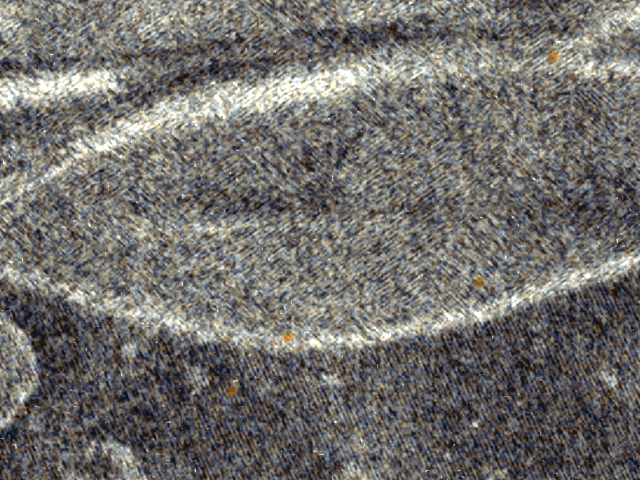
This texture is drawn by a WebGL 2 fragment shader. Its source:

```glsl
#version 300 es
precision highp float;
uniform vec2 u_resolution;
out vec4 outColor;

const float MATRIX_TONE = 0.305, LENS_TONE = 0.455, ROOF_TONE = 0.47;
const float GRAIN_CONTRAST = 0.62, STREAK_CONTRAST = 0.38, CLOUD_CONTRAST = 0.24;
const float TINT_STRENGTH = 0.16, EDGE_WOBBLE = 0.022;
const vec3 SHADOW_TINT = vec3(1.04, 0.96, 1.04);
const vec3 LIGHT_TINT = vec3(1.01, 1.01, 0.945);
const vec3 RUST = vec3(0.55, 0.36, 0.10);
const vec2 RUST_SPOTS[4] = vec2[4](
    vec2(0.998, 0.413), vec2(0.483, 0.184), vec2(1.151, 0.878), vec2(0.599, 0.297));

float hash(vec2 p) { return fract(sin(dot(p, vec2(127.1, 311.7))) * 43758.5); }

float noise(vec2 p) {
    vec2 i = floor(p), f = fract(p);
    f = f * f * (3.0 - 2.0 * f);
    return mix(mix(hash(i), hash(i + vec2(1, 0)), f.x),
               mix(hash(i + vec2(0, 1)), hash(i + vec2(1, 1)), f.x), f.y);
}

float fbm(vec2 p) {
    float sum = 0.0, amp = 0.533;
    for (int i = 0; i < 4; i++) {
        sum += amp * noise(p);
        p = mat2(1.6, 1.2, -1.2, 1.6) * p + 7.3;
        amp *= 0.5;
    }
    return sum;
}

// Noise drawn out along a direction
float streaks(vec2 p, float angle, vec2 scale) {
    float c = cos(angle), s = sin(angle);
    return noise(mat2(c, -s, s, c) * p * scale);
}

float band(float d, float width) { return exp(-d * d / (width * width)); }

float span(float x, float a, float b, float soft) {
    return smoothstep(a - soft, a + soft, x) * (1.0 - smoothstep(b - soft, b + soft, x));
}

float segment(vec2 p, vec2 a, vec2 b) {
    vec2 d = b - a;
    return length(p - a - d * clamp(dot(p - a, d) / dot(d, d), 0.0, 1.0));
}

// Heights of the lens borders
float lowerRim(float x) { return 0.165 + sqrt(0.1444 * (x - 0.63) * (x - 0.63) + 0.0144); }
float upperRim(float x) {
    return 0.865 - 0.233 * (x - 1.1) * (x - 1.1) + 0.022 * band(x - 0.33, 0.2);
}

float rockTone(vec2 p) {
    float x = p.x, y = p.y, low = y - lowerRim(x), up = y - upperRim(x);
    float cloud = fbm(p * 9.0 + 3.0);
    // Dark matrix, lens and layered roof
    float tone = mix(MATRIX_TONE, LENS_TONE, smoothstep(-0.028, -0.008, low));
    tone = mix(tone, ROOF_TONE, smoothstep(-0.01, 0.02, up));
    // Pale patches in the matrix
    float below = 1.0 - smoothstep(-0.04, -0.015, low);
    tone += below * 0.16 * band(length((p - vec2(0.77, 0.10)) * vec2(0.8, 1.0)), 0.09);
    tone += below * 0.30 * smoothstep(0.64, 0.80, fbm(p * 15.0 + 40.0));
    // Lens interior: faint seam, shaded belt and cracks
    tone += 0.14 * band(y - 0.518 - 0.02 * x, 0.016) * span(x, 0.27, 0.82, 0.07);
    tone -= 0.09 * band(y - 0.593 + 0.03 * x, 0.03) * span(x, 0.24, 1.4, 0.08);
    tone -= 0.07 * band(length((p - vec2(1.2, 0.6)) * vec2(0.5, 1.0)), 0.13);
    tone -= 0.20 * band(segment(p, vec2(0.70, 0.655), vec2(0.755, 0.73)), 0.007);
    tone -= 0.15 * band(segment(p, vec2(0.63, 0.70), vec2(0.655, 0.665)), 0.008);
    tone -= 0.20 * band(segment(p, vec2(0.925, 0.82), vec2(0.95, 0.805)), 0.009);
    // Bright rims
    tone += (0.24 + 0.10 * smoothstep(0.6, 1.1, x)) * band(low - 0.003, 0.021);
    float rimGlow = 0.20 + 0.21 * span(x, 0.17, 0.82, 0.08) + 0.10 * smoothstep(1.1, 1.25, x);
    tone += rimGlow * band(up, mix(0.03, 0.018, smoothstep(0.8, 1.2, x)));
    float bundle = (1.0 - smoothstep(0.12, 0.38, x)) * band(up - 0.015, 0.065);
    tone += bundle * 0.10 * sin(up * 190.0 + 5.0 * cloud);
    tone += 0.12 * band(up - 0.04, 0.018) * span(x, 0.72, 1.22, 0.08);
    // Roof layers, dark then bright
    float fade = 1.0 - 0.4 * smoothstep(0.7, 1.1, x);
    tone -= 0.17 * fade * band(up - 0.068 - 0.075 * band(x, 0.18), 0.024);
    tone -= 0.19 * band(y - 0.856 - 0.08 * x - 0.04 * x * x, 0.015);
    tone += 0.40 * band(y - 0.805 - 0.10 * x, 0.029) * (1.0 - smoothstep(0.20, 0.31, x));
    tone += 0.24 * band(y - 0.975, 0.026) * span(x, 0.72, 1.06, 0.07);
    tone += 0.28 * band(y - 0.885 - 0.46 * (x - 1.146), 0.025) * smoothstep(1.13, 1.23, x);
    tone += 0.32 * band(length(p - vec2(0.0, 0.95)), 0.045);
    tone += 0.15 * band(length((p - vec2(0.32, 0.97)) * vec2(0.5, 1.0)), 0.045);
    // Rounded shell cut by the left border
    float ring = length((p - vec2(-0.02, 0.228)) / vec2(0.096, 0.120));
    tone += 0.14 * (1.0 - smoothstep(0.9, 1.05, ring)) + 0.20 * band(ring - 0.90, 0.11);
    return tone - 0.06 * band(ring - 1.16, 0.12) + CLOUD_CONTRAST * (cloud - 0.5);
}

void main() {
    vec2 p = gl_FragCoord.xy / u_resolution.y;
    vec2 wobble = vec2(fbm(p * 24.0), fbm(p * 24.0 + 19.0)) - 0.5;
    float tone = rockTone(p + EDGE_WOBBLE * wobble);
    // Crystal grain and oriented fibres
    float grain = 0.55 * noise(p * 205.0) + 0.45 * noise(p * 113.0 + 31.0) - 0.5;
    float inMatrix = 1.0 - smoothstep(-0.03, 0.0, p.y - lowerRim(p.x));
    float falling = streaks(p, -0.75, vec2(75.0, 225.0));
    float rising = streaks(p + 5.0, 0.6, vec2(85.0, 220.0));
    float steep = streaks(p + 9.0, -1.15, vec2(70.0, 225.0));
    float fibre = mix(falling, rising, smoothstep(0.35, 0.65, noise(p * 13.0)));
    fibre = mix(fibre, steep, inMatrix) - 0.5;
    float gain = 0.62 + 0.75 * clamp(tone, 0.0, 0.8);
    tone += gain * (GRAIN_CONTRAST * grain + STREAK_CONTRAST * fibre);
    tone += 0.45 * smoothstep(0.86, 1.0, noise(p * 150.0 + 61.0)) * smoothstep(0.45, 0.75, falling);
    tone = clamp(tone, 0.08, 1.02);
    // Neutral ramp with blue and amber flecks
    vec3 color = tone * mix(SHADOW_TINT, LIGHT_TINT, smoothstep(0.2, 0.55, tone));
    color += TINT_STRENGTH * (noise(p * 125.0 + 83.0) - 0.5) * vec3(0.8, 0.1, -0.9);
    // Rust grains
    for (int i = 0; i < 4; i++) {
        float d = length(p - RUST_SPOTS[i] + 0.012 * wobble);
        color = mix(color, RUST * (0.7 + tone), 0.8 - 0.8 * smoothstep(0.006, 0.015, d));
    }
    outColor = vec4(clamp(color, 0.0, 1.0), 1.0);
}
```
